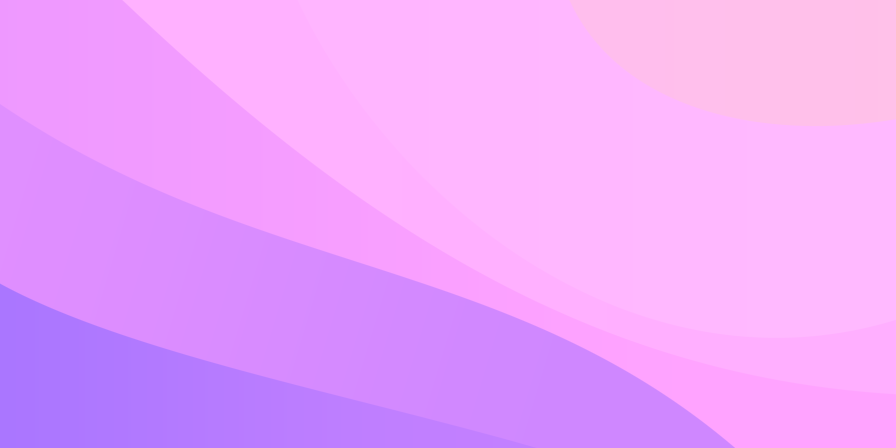
Give the GLSL for this background, as a WebGL 1 fragment shader.

```glsl
precision highp float;

// Soft pastel background of overlapping waves, from peach at the upper right
// to violet at the lower left. Each wave fills the area under a cubic Bezier
// edge with a gentle horizontal gradient, painted from back to front.

uniform vec2 u_resolution;

const int SOLVE_STEPS = 18;

vec2 bezier(vec2 a, vec2 b, vec2 c, vec2 d, float t) {
    float s = 1.0 - t;
    return s * s * s * a + 3.0 * s * s * t * b + 3.0 * s * t * t * c + t * t * t * d;
}

vec2 bezierTangent(vec2 a, vec2 b, vec2 c, vec2 d, float t) {
    float s = 1.0 - t;
    return s * s * (b - a) + 2.0 * s * t * (c - b) + t * t * (d - c);
}

// Coverage of the area under a curve whose x grows steadily with t.
// The range of t reaches past both ends so that edges leave the canvas cleanly.
float below(vec2 p, vec2 a, vec2 b, vec2 c, vec2 d, float pixel) {
    float lo = -0.1;
    float hi = 1.1;
    for (int i = 0; i < SOLVE_STEPS; i++) {
        float mid = 0.5 * (lo + hi);
        if (bezier(a, b, c, d, mid).x < p.x) lo = mid;
        else hi = mid;
    }
    float t = 0.5 * (lo + hi);
    vec2 tangent = normalize(bezierTangent(a, b, c, d, t));
    float dist = (p.y - bezier(a, b, c, d, t).y) * tangent.x;
    return 1.0 - smoothstep(-0.75 * pixel, 0.75 * pixel, dist);
}

// Horizontal blend between two colours over the span from x0 to x1.
vec3 gradient(vec3 left, vec3 right, float x0, float x1, float x) {
    return mix(left, right, smoothstep(x0, x1, x));
}

void main() {
    // The canvas spans 2 by 1 units.
    vec2 p = gl_FragCoord.xy / u_resolution * vec2(2.0, 1.0);
    float pixel = 1.0 / u_resolution.y;

    // Peach corner
    vec3 color = gradient(vec3(1.0, 0.745, 0.93), vec3(1.0, 0.755, 0.915), 1.3, 2.0, p.x);

    // Pale pink field
    vec3 palePink = gradient(vec3(1.0, 0.71, 1.0), vec3(1.0, 0.725, 1.0), 0.7, 1.9, p.x);
    color = mix(color, palePink, below(p, vec2(1.271, 1.0), vec2(1.380, 0.760),
        vec2(1.693, 0.682), vec2(2.0, 0.734), pixel));

    // Pink ribbon
    vec3 pink = gradient(vec3(1.0, 0.695, 1.0), vec3(1.0, 0.685, 1.0), 0.3, 2.0, p.x);
    color = mix(color, pink, below(p, vec2(0.664, 1.0), vec2(0.885, 0.531),
        vec2(1.432, 0.112), vec2(2.0, 0.286), pixel));

    // Orchid wave
    vec3 orchid = gradient(vec3(0.93, 0.595, 1.0), vec3(1.0, 0.64, 1.0), -0.3, 1.7, p.x);
    color = mix(color, orchid, below(p, vec2(0.273, 1.0), vec2(0.781, 0.518),
        vec2(1.302, 0.161), vec2(2.0, 0.120), pixel));

    // Lilac wave, slightly tilted gradient
    vec3 lilac = gradient(vec3(0.88, 0.56, 1.0), vec3(0.81, 0.53, 1.0), -0.2, 1.5,
        p.x - 0.3 * (p.y - 0.4));
    color = mix(color, lilac, below(p, vec2(0.0, 0.768), vec2(0.573, 0.378),
        vec2(1.135, 0.432), vec2(1.641, 0.0), pixel));

    // Violet wave
    vec3 violet = gradient(vec3(0.66, 0.46, 1.0), vec3(0.76, 0.50, 1.0), -0.2, 1.1, p.x);
    color = mix(color, violet, below(p, vec2(0.0, 0.367), vec2(0.286, 0.211),
        vec2(0.781, 0.120), vec2(1.198, 0.0), pixel));

    gl_FragColor = vec4(color, 1.0);
}
```
